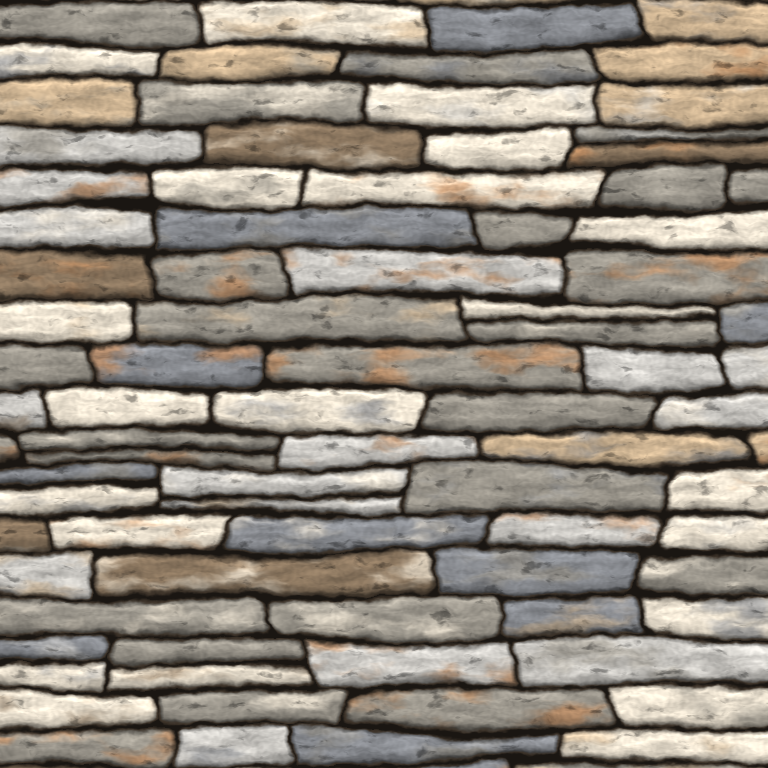
This texture is drawn by a three.js fragment shader. Its source:

```glsl
// Dry-stacked stone wall: long rough slabs in uneven courses with dark open joints.
varying vec2 vUv;

const float COURSES = 18.0;       // rows of stone up the canvas
const float SLABS = 3.4;          // average slabs across a course
const float BED_JITTER = 0.32;    // course height variation, in courses
const float BED_WAVE = 0.32;      // waviness of the beds, in courses
const float JOINT_JITTER = 0.65;  // slab length variation, in slabs
const float JOINT_LEAN = 0.16;    // slant of the upright joints, in slabs
const float SPLIT_CHANCE = 0.14;  // share of slabs split into two thin ones
const float GAP = 0.0028;         // half of the joint width
const float TAPER = 0.009;        // greatest narrowing towards one end
const float ROUGHNESS = 0.009;    // chipping of the outlines
const float SOFTNESS = 0.0018;    // edge smoothing

const vec3 CREAM = vec3(0.93, 0.89, 0.82);
const vec3 PALE_GREY = vec3(0.79, 0.78, 0.76);
const vec3 TAN = vec3(0.80, 0.70, 0.57);
const vec3 GREY = vec3(0.61, 0.59, 0.55);
const vec3 SLATE = vec3(0.53, 0.54, 0.56);
const vec3 BROWN = vec3(0.54, 0.46, 0.37);
const vec3 RUST = vec3(0.72, 0.51, 0.34);
const vec3 SOIL = vec3(0.24, 0.20, 0.16);
const vec3 VOID_DARK = vec3(0.10, 0.085, 0.07);

float hash(vec2 p) {
  vec3 q = fract(p.xyx * 0.1031);
  q += dot(q, q.yzx + 33.33);
  return fract((q.x + q.y) * q.z);
}

float cornerSlope(vec2 cell, vec2 offset) {
  float angle = 6.2832 * hash(cell);
  return dot(vec2(cos(angle), sin(angle)), offset);
}

float gradientNoise(vec2 p) {
  vec2 i = floor(p), f = fract(p), e = vec2(1.0, 0.0);
  vec2 w = f * f * f * (f * (f * 6.0 - 15.0) + 10.0);
  return mix(mix(cornerSlope(i, f), cornerSlope(i + e, f - e), w.x),
             mix(cornerSlope(i + e.yx, f - e.yx), cornerSlope(i + 1.0, f - 1.0), w.x), w.y);
}

float fbm(vec2 p) {
  float sum = 0.0, amplitude = 0.6;
  for (int i = 0; i < 4; i++) {
    sum += amplitude * gradientNoise(p);
    p = p * 2.03 + 19.7;
    amplitude *= 0.5;
  }
  return sum;
}

float bedHeight(float row, float x) {
  return row + BED_JITTER * (hash(vec2(row, 3.0)) - 0.5)
       + BED_WAVE * gradientNoise(vec2(x * 4.0, row * 7.37 + 0.4));
}

float jointPosition(float column, float row, float v) {
  vec2 id = vec2(column, row);
  return column + JOINT_JITTER * (hash(id + 11.0) - 0.5)
       + JOINT_LEAN * (hash(id + 47.0) - 0.5) * (v - 0.5);
}

float slabDistance(vec2 p, vec2 halfSize, float radius) {
  vec2 q = abs(p) - halfSize + radius;
  return length(max(q, 0.0)) + min(max(q.x, q.y), 0.0) - radius;
}

vec3 stoneColour(float k) {
  vec3 c = mix(CREAM, PALE_GREY, step(0.27, k));
  c = mix(c, TAN, step(0.42, k));
  c = mix(c, GREY, step(0.60, k));
  c = mix(c, SLATE, step(0.82, k));
  return mix(c, BROWN, step(0.92, k));
}

void main() {
  vec2 p = vUv + ROUGHNESS * vec2(fbm(vUv * vec2(24.0, 40.0)), fbm(vUv * vec2(26.0, 45.0) + 17.0));

  // Course and slab that hold this point
  float y = p.y * COURSES, row = floor(y);
  row += step(bedHeight(row + 1.0, p.x), y) - step(y, bedHeight(row, p.x));
  float low = bedHeight(row, p.x), high = bedHeight(row + 1.0, p.x);
  float v = (y - low) / (high - low);
  float x = p.x * SLABS + 0.5 * mod(row, 2.0) + 0.5 * hash(vec2(row, 29.0));
  float column = floor(x);
  column += step(jointPosition(column + 1.0, row, v), x) - step(x, jointPosition(column, row, v));
  float left = jointPosition(column, row, v), right = jointPosition(column + 1.0, row, v);
  float u = (x - left) / (right - left);
  vec2 id = vec2(column, row), size = vec2((right - left) / SLABS, (high - low) / COURSES);

  // Some slabs are two thin ones
  if (hash(id + 61.0) < SPLIT_CHANCE) {
    float cut = mix(0.35, 0.65, hash(id + 67.0)) + 0.12 * (u - 0.5);
    float upper = step(cut, v), share = mix(cut, 1.0 - cut, upper);
    v = (v - cut * upper) / share;
    size.y *= share;
    id += upper * vec2(131.0, 57.0);
  }

  // Tapered, rounded outline
  vec2 local = (vec2(u, v) - 0.5) * size, halfSize = 0.5 * size - GAP;
  float end = mix(u, 1.0 - u, step(0.5, hash(id + 71.0)));
  halfSize.y -= min(TAPER * hash(id + 73.0) * end * end, 0.35 * halfSize.y);
  float radius = min(mix(0.003, 0.013, hash(id + 79.0)), halfSize.y);
  float d = slabDistance(local, halfSize, radius);

  // Mineral patches, layers, stains and grain
  vec2 shift = 37.0 * vec2(hash(id + 83.0), hash(id + 89.0));
  vec3 second = mix(stoneColour(hash(id + 97.0)), RUST, step(0.72, hash(id + 101.0)));
  float patches = smoothstep(-0.02, 0.35, fbm(p * vec2(9.0, 24.0) + shift));
  vec3 stone = mix(stoneColour(hash(id + 103.0)), second, 0.7 * patches);
  stone *= 1.0 + 0.38 * fbm(p * vec2(16.0, 75.0) + shift) + 0.10 * gradientNoise(p * vec2(150.0, 210.0));
  stone *= 1.0 - 0.35 * smoothstep(0.16, 0.42, fbm(p * vec2(28.0, 60.0) - shift));

  // Light from above, worn rim and shaded underside
  float fromBottom = local.y + halfSize.y, fromTop = halfSize.y - local.y;
  stone *= mix(0.62, 1.0, smoothstep(0.0, 0.006, -d));
  stone *= mix(0.76, 1.0, smoothstep(0.0, 0.017, fromBottom));
  stone *= 1.0 + 0.09 * (1.0 - smoothstep(0.004, 0.016, fromTop));

  vec3 gap = mix(SOIL, VOID_DARK, smoothstep(0.0, 0.004, d + 0.004 * fbm(p * 40.0)));
  gl_FragColor = vec4(mix(gap, stone, smoothstep(SOFTNESS, -SOFTNESS, d)), 1.0);
}
```
